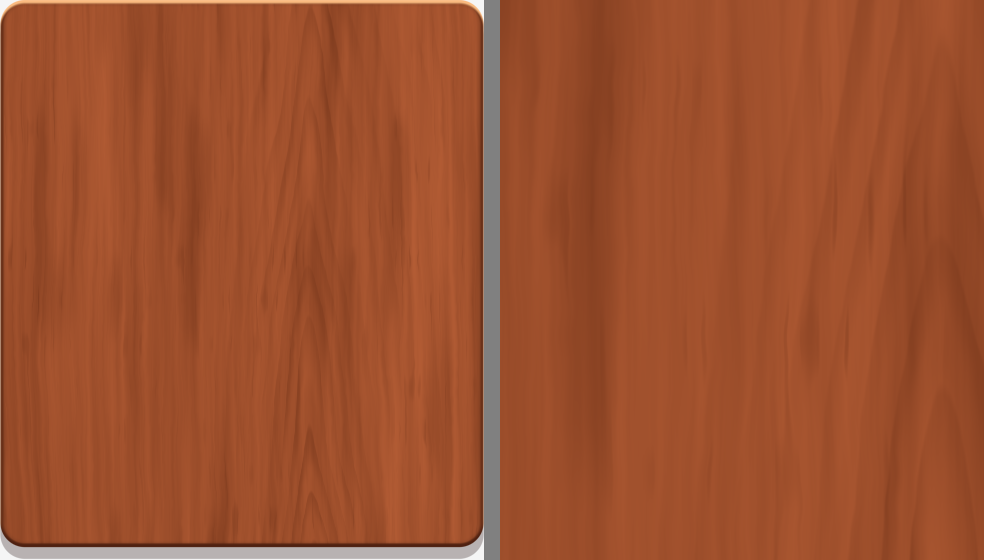
Left, the full canvas; right, a detail of the centre.
This texture is drawn by a Shadertoy shader. Its source:

```glsl
// Rounded reddish-brown wooden board with vertical grain, bevelled rim and a flat grey shadow.

const vec3 BACKDROP = vec3(0.96);
const vec3 SHADOW = vec3(0.72, 0.70, 0.70);
const vec3 WOOD_DARK = vec3(0.50, 0.235, 0.12);
const vec3 WOOD_LIGHT = vec3(0.725, 0.375, 0.215);
const vec3 RIM_SIDE = vec3(0.40, 0.18, 0.09);
const vec3 RIM_BOTTOM = vec3(0.31, 0.13, 0.065);
const vec3 RIM_TOP = vec3(0.98, 0.73, 0.50);

float hash(vec2 cell) {
    vec3 q = fract(cell.xyx * vec3(0.1031, 0.1030, 0.0973));
    q += dot(q, q.yzx + 33.33);
    return fract((q.x + q.y) * q.z);
}

float noise(vec2 p) {
    vec2 i = floor(p), f = fract(p);
    f = f * f * (3.0 - 2.0 * f);
    return mix(mix(hash(i), hash(i + vec2(1, 0)), f.x),
               mix(hash(i + vec2(0, 1)), hash(i + vec2(1, 1)), f.x), f.y);
}

// Octaves of noise, each finer across the grain than along it
float streaks(vec2 p, vec2 scale) {
    float sum = 0.0, weight = 0.5;
    for (int i = 0; i < 4; i++) {
        sum += weight * noise(p * scale + float(i) * 17.3);
        scale *= vec2(2.0, 1.7);
        weight *= 0.55;
    }
    return sum / 1.01;
}

float roundedBox(vec2 p, vec2 halfSize, float radius) {
    vec2 q = abs(p) - halfSize + radius;
    return length(max(q, 0.0)) + min(max(q.x, q.y), 0.0) - radius;
}

float cover(float d, float blur) {
    return 1.0 - smoothstep(-blur, blur, d);
}

// Cone-shaped growth rings cut lengthwise: nested arches pointing up
float ringPhase(vec2 p, float axis) {
    float dx = p.x - axis;
    float rise = 0.13 * p.y * exp(-dx * dx / 0.025);
    return sqrt(dx * dx + 0.00012) + rise;
}

vec3 wood(vec2 p) {
    // Slow bends and small ragged wobble of the fibres
    vec2 g = p;
    g.x += 0.020 * (noise(p * vec2(5.0, 2.6)) - 0.5);
    g.x += 0.006 * (noise(p * vec2(28.0, 11.0) + 40.0) - 0.5);
    g.x += 0.0018 * (noise(p * vec2(120.0, 60.0)) - 0.5);

    float axis = 0.555;
    float phase = ringPhase(g, axis);
    float arch = exp(-pow((g.x - axis) / 0.085, 2.0));

    // Broad bands, medium grain along the rings, then hair-thin fibres
    float band = cos(6.2832 * (g.x - 0.20) / 0.265);
    float broad = streaks(g, vec2(9.0, 1.3));
    float grain = streaks(vec2(phase, p.y + 3.0 * step(axis, p.x) * (1.0 - arch)),
                          vec2(48.0, 1.4));
    float fibre = streaks(g + 7.0, vec2(110.0, 3.0));

    // Ring edges: slow darkening that ends sharply
    float ring = fract(phase * 56.0 + 0.8 * noise(p * vec2(14.0, 5.0)));
    float line = smoothstep(0.35, 0.90, ring) * (1.0 - smoothstep(0.90, 1.0, ring));
    line *= mix(0.22, 0.85, arch) * noise(p * vec2(22.0, 7.0) + 9.0);

    // Scattered dark pores and smudged streaks
    float pore = smoothstep(0.76, 0.98, noise(g * vec2(210.0, 13.0)));
    pore *= noise(p * vec2(12.0, 4.0) + 5.0);
    float smudge = smoothstep(0.62, 0.92, noise(g * vec2(38.0, 4.2) + 23.0));

    float tone = 0.60 + 0.09 * band;
    tone += 0.42 * (broad - 0.5) + 0.36 * (grain - 0.5) + 0.38 * (fibre - 0.5);
    tone -= 0.42 * line + 0.26 * pore + 0.20 * smudge;
    return mix(WOOD_DARK, WOOD_LIGHT, clamp(tone, -0.15, 1.1));
}

void mainImage(out vec4 fragColor, in vec2 fragCoord) {
    vec2 p = fragCoord / iResolution.y;
    vec2 canvas = iResolution.xy / iResolution.y;
    float blur = 0.75 / iResolution.y;

    float drop = 0.021, radius = 0.044;
    vec2 halfSize = vec2(0.5 * canvas.x - 0.0006, 0.5 * (1.0 - drop - 0.002));
    vec2 q = p - vec2(0.5 * canvas.x, 1.0 - halfSize.y);
    float board = roundedBox(q, halfSize, radius);
    float shade = roundedBox(q + vec2(0.0, drop), halfSize, radius);

    // Bevel: narrow dark sides, darker foot, bright upper lip
    float soft = 0.0016 + blur;
    vec3 surface = wood(p);
    surface *= 1.0 - 0.10 * smoothstep(-0.014, -0.004, board);
    surface = mix(surface, RIM_SIDE, smoothstep(-0.0055 - soft, -0.0055 + soft, board));
    float foot = roundedBox(q - vec2(0.0, 0.006), halfSize, radius);
    surface = mix(surface, RIM_BOTTOM, 1.0 - cover(foot, soft));
    float lip = roundedBox(q + vec2(0.0, 0.0062), halfSize, radius);
    surface = mix(surface, RIM_TOP, 1.0 - cover(lip, soft));

    vec3 color = mix(BACKDROP, SHADOW, cover(shade, blur));
    color = mix(color, surface, cover(board, blur));
    fragColor = vec4(color, 1.0);
}
```
